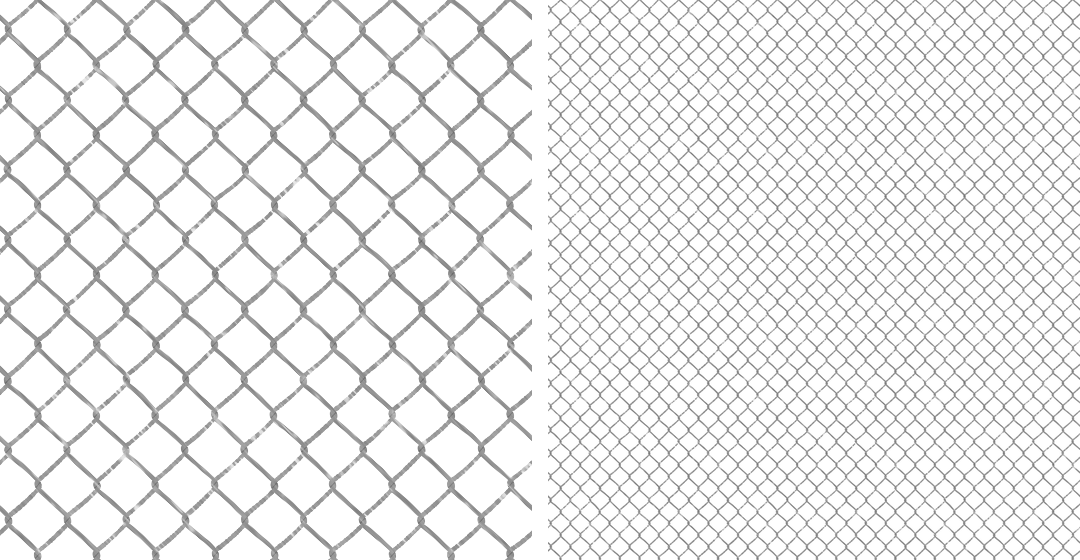
Left: one tile. Right: repeated 3 by 3.
Reproduce this pattern procedurally as a WebGL 1 fragment shader.

```glsl
precision highp float;

// Chain-link fence: a 9 by 8 grid of cells, each with four bowed wires that
// meet in two twisted knots. Diagonally stretched, wrapping noise gives the
// brushed metal streaks, the pale worn flecks and the ragged wire edges.

uniform vec2 u_resolution;

const vec2 REPEATS = vec2(9.0, 8.0);
const vec2 CELL = vec2(1.0, 1.185);         // cell size, in cell widths
const vec2 KNOT_ORIGIN = vec2(0.136, 0.573);
const vec2 KNOT_RADIUS = vec2(0.062, 0.090);
const float KNOT_REACH = 0.070;             // height where wires leave a knot
const float WIRE_HALF = 0.035;

float hash(vec2 p) {
  return fract(sin(dot(p, vec2(127.1, 311.7))) * 43758.55);
}

// Value noise that wraps after a whole number of lattice steps.
float wrapNoise(vec2 p, vec2 period, float seed) {
  vec2 i = floor(p) + 0.5;
  vec2 f = fract(p);
  f = f * f * (3.0 - 2.0 * f);
  vec2 lo = floor(mod(i, period));
  vec2 hi = floor(mod(i + 1.0, period));
  float bottom = mix(hash(lo + seed), hash(vec2(hi.x, lo.y) + seed), f.x);
  float top = mix(hash(vec2(lo.x, hi.y) + seed), hash(hi + seed), f.x);
  return mix(bottom, top, f.y);
}

// Streaks running down to the right; all slopes are multiples of the period.
float streaks(vec2 uv, float density, float seed) {
  vec2 p = vec2((uv.x + uv.y) * density, (uv.x - uv.y) * 36.0);
  return wrapNoise(p, vec2(36.0), seed);
}

// Offset from the nearest knot of one sublattice.
vec2 fromKnot(vec2 grid, vec2 origin) {
  return (fract(grid - origin + 0.5) - 0.5) * CELL;
}

// Distance to the centre line of the wires around a knot.
float wireDistance(vec2 d, float rising) {
  float t = abs(d.x) * 2.0;
  float rise = CELL.y * 0.5 - 2.0 * KNOT_REACH;
  float bow = mix(0.008, -0.018, rising) * 4.0 * t * (1.0 - t);
  float level = KNOT_REACH + t * rise + sign(d.y) * bow;
  return abs(abs(d.y) - level) / length(vec2(1.0, rise * 2.0));
}

float knotDistance(vec2 d) {
  vec2 tilted = vec2(d.x + 0.12 * d.y, d.y);
  return (length(tilted / KNOT_RADIUS) - 1.0) * KNOT_RADIUS.x;
}

// Dark curved seam where the two hooks of a knot cross.
float knotSeam(vec2 d) {
  float line = abs(d.y - 0.7 * d.x - 0.012 * sin(d.x * 45.0));
  return 1.0 - smoothstep(0.006, 0.024, line);
}

void main() {
  vec2 uv = gl_FragCoord.xy / u_resolution;
  float pixel = REPEATS.x / u_resolution.x;

  // Slight bends, so that no two meshes are quite alike.
  vec2 bendGrid = REPEATS * 2.0;
  vec2 bend = vec2(wrapNoise(uv * bendGrid, bendGrid, 3.0),
                   wrapNoise(uv * bendGrid, bendGrid, 17.0)) - 0.5;
  vec2 grid = uv * REPEATS + 0.03 * bend;

  // Surface noise: broad streaks, fine streaks and patches of wear.
  float broad = streaks(uv, 180.0, 5.0);
  float fine = streaks(uv, 324.0, 29.0);
  vec2 patchGrid = vec2(27.0, 24.0);
  float wear = wrapNoise(uv * patchGrid, patchGrid, 41.0);

  // Wires and knots.
  vec2 dA = fromKnot(grid, KNOT_ORIGIN);
  vec2 dB = fromKnot(grid, KNOT_ORIGIN + 0.5);
  float rising = step(0.0, dA.x * dA.y);
  float ragged = 0.010 * (fine - 0.5) + 0.006 * (wear - 0.5);
  float wire = wireDistance(dA, rising) - WIRE_HALF + ragged;
  vec2 d = dot(dA, dA) < dot(dB, dB) ? dA : dB;
  float knot = knotDistance(d) + 0.5 * ragged;
  float metal = min(wire, knot);
  float inKnot = 1.0 - smoothstep(-pixel, pixel, knot);

  // Grey tones: streaked body, shaded rim, knot seam and pale flecks.
  float tone = mix(0.49, 0.68, 0.6 * broad + 0.4 * fine);
  tone += 0.03 * rising * (1.0 - inKnot);
  tone -= 0.05 * smoothstep(-0.016, 0.0, metal);
  tone -= 0.10 * inKnot * knotSeam(d);
  float fleck = smoothstep(0.64, 0.86, 0.65 * broad + 0.35 * wear);
  fleck *= mix(0.6, 1.0, rising) * (1.0 - 0.5 * inKnot);
  tone = mix(tone, 0.90, fleck);

  float cover = 1.0 - smoothstep(-0.6 * pixel, 0.6 * pixel, metal);
  gl_FragColor = vec4(vec3(mix(1.0, tone, cover)), 1.0);
}
```
